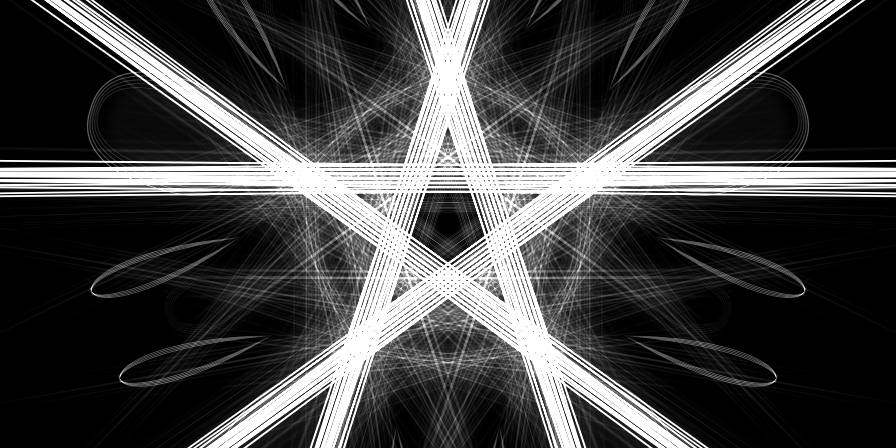
Write a Shadertoy shader that draws this background.

```glsl
// A white five-fold star of woven light beams on black, with a faint web of hairs.
// Straight strands are summed over five rotations and their mirror images; the
// curled loops and leaves are drawn once in a folded sector of the circle.

const float TURN = 1.2566371;               // one fifth of a circle
const int   STRANDS = 7;                    // strands in each main beam
const float BEAM_OFFSET = 0.102;            // beam distance from the centre
const float BEAM_WIDTH = 0.060;
const float BEAM_FAN = 0.046;               // spread of the strand slopes
const float WEB_GAIN = 0.27;
const float HALO_GAIN = 0.30;
const float HAIR_DENSITY = 6.0;
const float EYE_RADIUS = 0.013;
const vec2  LEAF_TIP = vec2(0.710, 0.389);
const vec2  LEAF_END = vec2(0.434, 0.173);
const float LEAF_WIDTH = 0.095;
const vec2  LOOP_CENTER = vec2(0.651, 0.0);
const vec2  LOOP_RADII = vec2(0.187, 0.125);
const vec2  VALLEY_CENTER = vec2(0.50, 0.0);
const vec2  VALLEY_RADII = vec2(0.16, 0.075);
const vec4  HALO = vec4(0.0, 0.108, 0.045, 1.1);

// Web bundles: tilt in degrees, offset, spread, reach
const int BUNDLES = 6;
const vec4 WEB[BUNDLES] = vec4[BUNDLES](
    vec4( 2.0, 0.040, 0.016, 0.95),
    vec4(26.0, 0.215, 0.030, 0.80),
    vec4(18.0, 0.310, 0.030, 0.45),
    vec4( 9.0, 0.165, 0.040, 0.45),
    vec4(36.0, 0.130, 0.040, 0.40),
    vec4(30.0, 0.300, 0.030, 0.38));

float hash(float n) { return fract(sin(n * 127.1 + 3.7) * 43758.5); }

float gradientNoise(float x) {
    float i = floor(x), f = x - i;
    float a = hash(i) * 2.0 - 1.0, b = hash(i + 1.0) * 2.0 - 1.0;
    return 2.0 * mix(a * f, b * (f - 1.0), f * f * (3.0 - 2.0 * f));
}

vec2 rotate(vec2 p, float a) {
    float c = cos(a), s = sin(a);
    return vec2(c * p.x + s * p.y, c * p.y - s * p.x);
}

// Antialiased line of half width w at distance d
float stroke(float d, float w) {
    return clamp((w - abs(d)) * iResolution.y + 0.5, 0.0, 1.0);
}

// Solid strands of one main beam, fanning out along x
float beam(vec2 p) {
    float light = 0.0;
    for (int i = 0; i < STRANDS; i++) {
        float n = float(i);
        float offset = BEAM_OFFSET + BEAM_WIDTH * (n / float(STRANDS - 1) - 0.5);
        float slope = BEAM_FAN * (hash(n + 11.0) - 0.5);
        float halfWidth = mix(0.0016, 0.0038, hash(n + 31.0));
        light += stroke(p.y - offset - slope * p.x, halfWidth);
    }
    return light;
}

// Soft bundle of fine hairs: b holds tilt, offset, spread, reach
float bundle(vec2 p, vec4 b) {
    p = rotate(p, radians(b.x));
    float u = (p.y - b.y) / (b.z * (1.0 + 0.5 * abs(p.x)));
    float hair = smoothstep(-0.1, 0.6, gradientNoise(u * HAIR_DENSITY + b.x * 7.3));
    float along = p.x / b.w;
    return (0.15 + 0.85 * hair) * exp(-1.5 * u * u - along * along);
}

// Signed distance, roughly, to a rounded oval
float oval(vec2 p, vec2 radii) {
    vec2 e = pow(abs(p / radii), vec2(2.4));
    return (pow(e.x + e.y, 1.0 / 2.4) - 1.0) * 0.5 * (radii.x + radii.y);
}

// Nested teardrop outlines with a rounded outer tip
float leaf(vec2 p) {
    vec2 axis = LEAF_END - LEAF_TIP;
    float len = length(axis);
    vec2 dir = axis / len, q = p - LEAF_TIP;
    float t = dot(q, dir) / len;
    float side = dir.x * q.y - dir.y * q.x;
    float s = sqrt(clamp(t, 0.0005, 1.0)), light = 0.0;
    for (int i = 0; i < 4; i++) {
        float width = LEAF_WIDTH * (1.0 - 0.09 * float(i));
        float edge = width * s * (1.0 - t);
        float slope = width * (0.5 * (1.0 - t) / s - s) / len;
        light += stroke((abs(side) - edge) / sqrt(1.0 + slope * slope), 0.0008);
    }
    return 0.4 * light * smoothstep(-0.01, 0.01, t) * smoothstep(1.05, 0.7, t);
}

// Nested loops around an arm and faint ovals between arms
float loops(vec2 q) {
    vec2 valley = rotate(q, 0.5 * TURN);
    float light = 0.06 * smoothstep(0.0, -0.06, oval(q - LOOP_CENTER, LOOP_RADII));
    for (int i = 0; i < 5; i++) {
        float n = float(i);
        vec2 shrink = vec2(1.0 - 0.025 * n, 1.0 - 0.075 * n);
        float strength = 0.42 / (1.0 + 0.5 * n);
        light += strength * stroke(oval(q - LOOP_CENTER, LOOP_RADII * shrink), 0.0012);
        light += 0.10 * stroke(oval(valley - VALLEY_CENTER, VALLEY_RADII * shrink), 0.001);
    }
    return light * smoothstep(0.30, 0.68, q.x);
}

void mainImage(out vec4 fragColor, in vec2 fragCoord) {
    vec2 p = (fragCoord - 0.5 * iResolution.xy) / iResolution.y;
    float radius = length(p), light = 0.0;

    // Beams and web, five rotations times two mirror images
    for (int k = 0; k < 5; k++) {
        for (float side = -1.0; side < 2.0; side += 2.0) {
            vec2 q = rotate(vec2(side * p.x, p.y), TURN * float(k));
            light += beam(q) + HALO_GAIN * bundle(q, HALO);
            for (int i = 0; i < BUNDLES; i++) light += WEB_GAIN * bundle(q, WEB[i]);
        }
    }

    // Curves in the folded sector, its x axis along an arm
    float angle = atan(p.x, p.y);
    angle = abs(mod(angle + 0.5 * TURN, TURN) - 0.5 * TURN);
    vec2 sector = radius * vec2(cos(angle), sin(angle));
    light += leaf(sector) + loops(sector);

    // Dark eye and soft threshold towards black
    light *= smoothstep(EYE_RADIUS, EYE_RADIUS + 0.012, radius);
    light = max(light - 0.03, 0.0);
    fragColor = vec4(vec3(min(light, 1.0)), 1.0);
}
```
